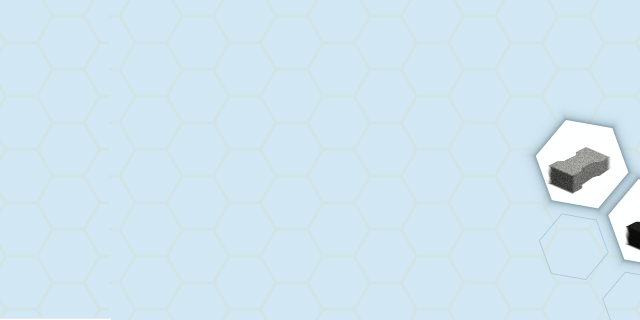
This background is drawn by a Shadertoy shader. Its source:

```glsl
// Pale blue honeycomb with tilted white hexagon cards holding paving stones.
#define CELL 0.16667
#define LINE_HALF 0.0052
#define STRETCH 0.984
#define SEAM 0.341
#define TILT 0.175
#define CARD_RADIUS 0.1275
#define RING_RADIUS 0.0945
#define SHADOW_REACH 0.011
#define SKY vec3(0.820, 0.908, 0.958)
#define COMB vec3(0.825, 0.895, 0.905)
#define SHADOW vec3(0.42, 0.51, 0.56)

float pixel;

float cover(float d) {
    return 1.0 - smoothstep(-0.7 * pixel, 0.7 * pixel, d);
}

float hash(vec2 p) {
    vec3 h = fract(vec3(p.xyx) * 0.1031);
    h += dot(h, h.yzx + 33.33);
    return fract((h.x + h.y) * h.z);
}

float noise(vec2 p) {
    vec2 i = floor(p), f = fract(p);
    f = f * f * (3.0 - 2.0 * f);
    return mix(mix(hash(i), hash(i + vec2(1, 0)), f.x),
               mix(hash(i + vec2(0, 1)), hash(i + vec2(1, 1)), f.x), f.y);
}

// Signed distance to a hexagon with vertices on the x axis
float hexagon(vec2 p, float inradius) {
    p = abs(p);
    return max(p.y, dot(p, vec2(0.8660254, 0.5))) - inradius;
}

float tiltedHexagon(vec2 p, float inradius) {
    float c = cos(TILT), s = sin(TILT);
    return hexagon(vec2(c * p.x - s * p.y, s * p.x + c * p.y), inradius);
}

// Distance to the nearest honeycomb wall, with a shifted strip on the left
float honeycombWall(vec2 p) {
    p -= vec2(p.x < SEAM ? 0.2135 : 0.9115, 0.533);
    p.x *= STRETCH;
    vec2 cell = CELL * vec2(1.7320508, 1.0);
    vec2 a = mod(p + 0.5 * cell, cell) - 0.5 * cell;
    vec2 b = mod(p, cell) - 0.5 * cell;
    return abs(min(hexagon(a, 0.5 * CELL), hexagon(b, 0.5 * CELL)));
}

// Waisted stone outline on an oblique ground plane
float stoneOutline(vec2 p) {
    const mat2 plane = mat2(0.0573, 0.0286, 0.0365, -0.0156);
    vec2 q = abs(inverse(plane) * p);
    float halfWidth = mix(0.72, 1.0, smoothstep(0.3, 0.5, q.x));
    return max(q.x - 1.0, q.y - halfWidth) * 0.025;
}

// Extruded stone: dark end, lighter flank, grainy top
void drawStone(inout vec3 color, vec2 p, float brightness) {
    float height = 0.055 - 0.2 * max(p.x, 0.0);
    float top = stoneOutline(p), body = top;
    for (int k = 1; k <= 16; k++) {
        body = min(body, stoneOutline(p + vec2(0.0, height * float(k) / 16.0)));
    }
    float grain = noise(p * 380.0) - 0.5;
    float flank = mix(0.24, 0.44, smoothstep(-0.025, -0.012, p.x));
    vec3 tint = brightness * vec3(1.0, 1.0, 0.98);
    color = mix(color, tint * (flank + 0.14 * grain), cover(body));
    color = mix(color, tint * (0.62 + 0.16 * grain), cover(top));
}

void drawCard(inout vec3 color, vec2 p) {
    float d = tiltedHexagon(p, CARD_RADIUS);
    color = mix(color, SHADOW, 0.75 * exp(-max(d, 0.0) / SHADOW_REACH));
    color = mix(color, vec3(0.995, 1.0, 1.0), cover(d));
}

void drawRing(inout vec3 color, vec2 p) {
    float d = abs(tiltedHexagon(p, RING_RADIUS));
    color = mix(color, vec3(0.66, 0.77, 0.84), 0.85 * cover(d - 0.0014));
}

void mainImage(out vec4 fragColor, in vec2 fragCoord) {
    pixel = 1.0 / iResolution.y;
    vec2 p = fragCoord / iResolution.y;

    // Honeycomb with soft walls
    float wall = honeycombWall(p);
    float soft = max(0.003, pixel);
    vec3 color = mix(SKY, COMB, 1.0 - smoothstep(LINE_HALF - soft, LINE_HALF + soft, wall));

    // Thin outlines, then the cards with their stones
    drawRing(color, p - vec2(1.793, 0.229));
    drawRing(color, p - vec2(1.991, 0.047));
    vec2 upper = p - vec2(1.819, 0.487);
    vec2 lower = p - vec2(2.0456, 0.302);
    drawCard(color, upper);
    drawCard(color, lower);
    drawStone(color, upper - vec2(-0.009, 0.008), 1.0);
    drawStone(color, lower - vec2(0.007, 0.003), 0.2);

    // White sliver along the lower left border
    color = mix(color, vec3(1.0), cover(max(p.x - 0.347, p.y - 0.004)));
    fragColor = vec4(color, 1.0);
}
```
